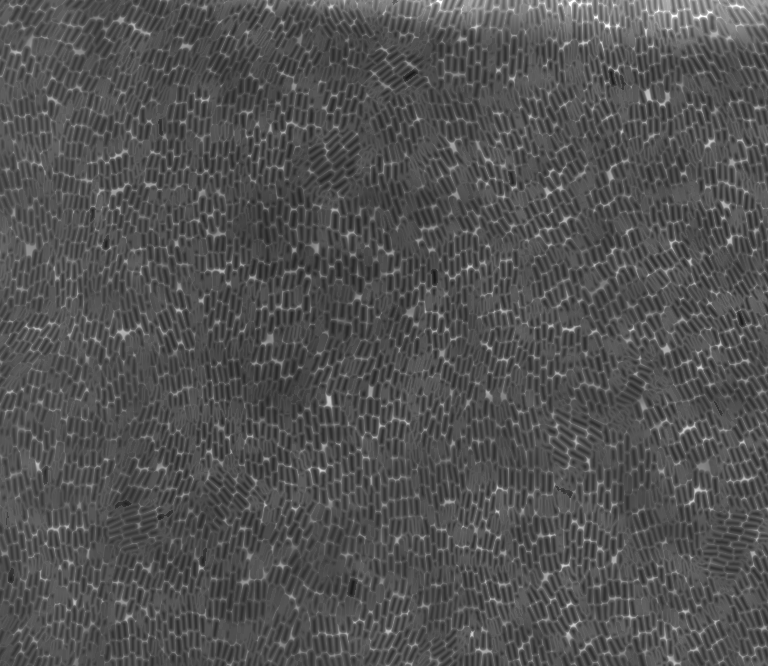
This texture is drawn by a WebGL 2 fragment shader. Its source:

```glsl
#version 300 es
precision highp float;
// A dense carpet of short grey rods with pale seams and brighter rod ends.
// Jittered patches each carry a turned brick lattice of rods; the nearest two
// rods, measured as line segments, give the shading. Broad light lies on top.

uniform vec2 u_resolution;
out vec4 fragColor;

// Lengths are in canvas heights, angles in radians.
const float ROD_WIDTH = 0.0098;
const float ROD_LENGTH = 0.0275;
const float END_GAP = 0.56;        // rod end inset, in rod widths
const float REACH = 1.3;           // farthest rod considered, in rod widths
const float PATCH_SIZE = 0.078;
const float PATCH_JITTER = 0.8;
const float PATCH_OVERLAP = 0.009; // how far rods may stray past a patch
const float ODD_PATCHES = 0.08;    // share of strongly turned patches
const float BEND = 0.035;
const float TILT = 0.36;
const float BODY_TONE = 0.207;
const float SIDE_LIGHT = 0.135;
const float END_LIGHT = 0.26;
const float ROD_VARIATION = 0.05;
const float DARK_RODS = 0.0003;

float hash(vec2 p) {
  return fract(sin(dot(p, vec2(127.1, 311.7))) * 43758.5453);
}

vec2 hash2(vec2 p) {
  return vec2(hash(p), hash(p + vec2(19.3, 7.7)));
}

float noise(vec2 p) {
  vec2 i = floor(p), f = fract(p);
  f = f * f * (3.0 - 2.0 * f);
  return mix(mix(hash(i), hash(i + vec2(1, 0)), f.x),
             mix(hash(i + vec2(0, 1)), hash(i + vec2(1, 1)), f.x), f.y);
}

vec2 patchCentre(vec2 cell) {
  return (cell + 0.5 + PATCH_JITTER * (hash2(cell) - 0.5)) * PATCH_SIZE;
}

float nearestPatch(vec2 p) {
  vec2 base = floor(p / PATCH_SIZE);
  float best = 1e3;
  for (int k = 0; k < 9; k++) {
    vec2 cell = base + vec2(k % 3 - 1, k / 3 - 1);
    best = min(best, distance(p, patchCentre(cell)));
  }
  return best;
}

// Lean from the vertical: rightward at the left, leftward at the right.
float patchLean(vec2 cell, vec2 centre) {
  float lean = 0.2 - 0.7 * smoothstep(0.4, 1.15, centre.x);
  lean += 0.8 * (noise(centre * 4.0 + 11.0) - 0.5);
  lean += 0.35 * (hash(cell + 5.1) - 0.5);
  float turn = hash(cell + 31.7) < 0.5 ? -1.0 : 1.0;
  return lean + (hash(cell + 71.3) < ODD_PATCHES ? 0.8 * turn : 0.0);
}

// Adds one patch's rods: near = two least distances in rod widths, id = nearest rod.
void addRods(vec2 p, vec2 cell, inout vec2 near, inout vec2 id) {
  vec2 centre = patchCentre(cell);
  float lean = patchLean(cell, centre);
  mat2 frame = mat2(cos(lean), -sin(lean), sin(lean), cos(lean));
  vec2 q = (p - centre) * frame;
  float column0 = round(q.x / ROD_WIDTH);
  for (int i = -2; i <= 2; i++) {
    float column = column0 + float(i);
    float shift = 0.75 * hash(vec2(column, 3.0) + cell * 17.0);
    float row0 = round(q.y / ROD_LENGTH - shift);
    for (int j = -1; j <= 1; j++) {
      float row = row0 + float(j);
      vec2 rod = vec2(column, row) + cell * 37.0;
      vec2 h = hash2(rod) - 0.5;
      vec2 seed = vec2((column + 0.28 * h.x) * ROD_WIDTH,
                       (row + shift + 0.24 * h.y) * ROD_LENGTH);
      float tilt = TILT * (hash(rod + 53.0) - 0.5);
      vec2 axis = vec2(sin(tilt), cos(tilt));
      float halfLength = 0.5 * ROD_LENGTH - END_GAP * ROD_WIDTH;
      vec2 r = q - seed;
      float along = clamp(dot(r, axis), -halfLength, halfLength);
      float d = length(r - axis * along) / ROD_WIDTH;
      if (d >= near.y) continue;
      if (length(seed) > nearestPatch(centre + frame * seed) + PATCH_OVERLAP) continue;
      if (d < near.x) { near = vec2(d, near.x); id = rod; }
      else near.y = d;
    }
  }
}

void main() {
  vec2 uv = gl_FragCoord.xy / u_resolution;
  vec2 pos = gl_FragCoord.xy / u_resolution.y;
  vec2 p = pos + BEND * (vec2(noise(pos * 5.0), noise(pos * 5.0 + 40.0)) - 0.5);

  // Gather rods from every patch close enough to matter.
  vec2 near = vec2(REACH), id = vec2(0.0);
  float limit = nearestPatch(p) + 1.8 * ROD_LENGTH;
  vec2 base = floor(p / PATCH_SIZE);
  for (int k = 0; k < 9; k++) {
    vec2 cell = base + vec2(k % 3 - 1, k / 3 - 1);
    if (distance(p, patchCentre(cell)) < limit) addRods(p, cell, near, id);
  }

  // Soft side seams, then uneven bright spots where rod ends meet.
  float seam = clamp(max(near.x, 0.5 - 0.5 * (near.y - near.x)), 0.0, 0.5);
  float side = 0.5 - 0.5 * cos(6.2832 * seam);
  float ends = smoothstep(0.42, 0.82, near.x);
  float spots = mix(0.45, 1.5, noise(pos * 75.0));
  float contrast = mix(0.85, 1.1, uv.x) * mix(0.7, 1.3, noise(pos * 20.0));
  float tone = BODY_TONE + contrast * (SIDE_LIGHT * side + END_LIGHT * ends * spots);
  tone += ROD_VARIATION * (hash(id + 91.0) - 0.5) * (1.0 - ends);
  tone -= hash(id + 23.0) < DARK_RODS ? 0.1 : 0.0;

  // Broad shading: pale left rim, dim middle left, bright upper right rim.
  vec2 dim = (uv - vec2(0.37, 0.57)) / vec2(0.16, 0.28);
  tone += 0.035 * (1.0 - smoothstep(0.0, 0.3, uv.x));
  tone -= 0.035 * exp(-dot(dim, dim));
  tone += 0.02 * (noise(pos * 4.0 + 8.0) - 0.5);
  float rim = mix(0.98, 0.90, smoothstep(0.25, 0.85, uv.x));
  float glow = smoothstep(rim, 1.01, uv.y) * smoothstep(0.1, 0.6, uv.x);
  tone = tone * (1.0 + 0.5 * glow) + 0.12 * glow;
  fragColor = vec4(vec3(clamp(tone, 0.0, 1.0)), 1.0);
}
```
